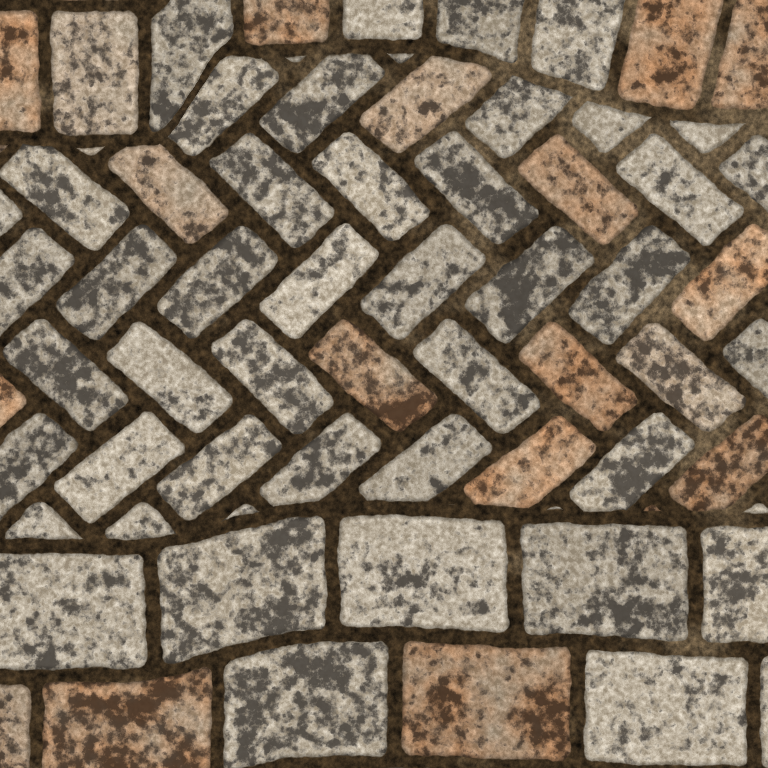
Give the GLSL for this texture, as a Shadertoy shader.

```glsl
// Weathered stone paving: a diagonal herringbone band between courses of larger setts.
#define HERRING_PERIOD vec2(0.134, 0.121)  // zigzag repeat across, half repeat up
#define HERRING_CENTER vec2(0.419, 0.6315) // middle of one rising brick
#define HERRING_GAP 0.085                  // half joint, in brick widths
#define SETT_SIZE vec2(0.235, 0.165)       // lower courses
#define CAP_SIZE vec2(0.124, 0.175)        // upper course
#define JOINT 0.0085                       // half joint of the courses
#define WOBBLE 0.007                       // unevenness of the edges
#define SOOT_LEVEL 0.0                     // higher is dirtier
#define CREAM vec3(0.93, 0.89, 0.82)
#define STONE vec3(0.61, 0.56, 0.48)
#define SOOT vec3(0.28, 0.26, 0.235)
#define EARTH vec3(0.19, 0.15, 0.10)

vec2 hash2(vec2 p) {
    p = vec2(dot(p, vec2(127.1, 311.7)), dot(p, vec2(269.5, 183.3)));
    return fract(sin(p) * 43758.5);
}

float gradientDot(vec2 cell, vec2 offset, vec2 f) {
    return dot(hash2(cell + offset) * 2.0 - 1.0, f - offset);
}

float gradientNoise(vec2 p) {
    vec2 i = floor(p), f = fract(p);
    vec2 u = f * f * f * (f * (f * 6.0 - 15.0) + 10.0);
    vec2 e = vec2(0.0, 1.0);
    return mix(mix(gradientDot(i, e.xx, f), gradientDot(i, e.yx, f), u.x),
               mix(gradientDot(i, e.xy, f), gradientDot(i, e.yy, f), u.x), u.y);
}

float fbm(vec2 p) {
    float sum = 0.0, amp = 0.6;
    for (int i = 0; i < 4; i++) {
        sum += amp * gradientNoise(p);
        p = mat2(1.6, 1.2, -1.2, 1.6) * p + 7.3;
        amp *= 0.55;
    }
    return sum;
}

float roundBox(vec2 p, vec2 halfSize, float radius) {
    vec2 q = abs(p) - halfSize + radius;
    return length(max(q, 0.0)) + min(max(q.x, q.y), 0.0) - radius;
}

// Each layer returns (signed distance, brick id).
vec3 course(vec2 p, vec2 size) {
    vec2 id = floor(p / size);
    vec2 q = p - (id + 0.5) * size;
    float gap = JOINT * (0.75 + 0.5 * hash2(id + 3.0).x);
    return vec3(roundBox(q, size * 0.5 - gap, 0.012), id);
}

vec3 herringbone(vec2 p) {
    vec2 s = (p - HERRING_CENTER) / HERRING_PERIOD + vec2(0.75, 0.25);
    vec2 g = vec2(s.x + s.y, s.x - s.y);
    vec2 cell = floor(g);
    float k = mod(cell.x - cell.y, 4.0);
    bool rising = k < 1.5;
    vec2 center = rising ? vec2(k < 0.5 ? 1.0 : 0.0, 0.5)
                         : vec2(0.5, k < 2.5 ? 0.0 : 1.0);
    center += cell;
    vec2 h = hash2(center * 2.0);
    vec2 q = g - center + (h - 0.5) * 0.06;
    q += (h.x - 0.5) * 0.1 * vec2(-q.y, q.x);
    vec2 halfSize = (rising ? vec2(1.0, 0.5) : vec2(0.5, 1.0)) - HERRING_GAP - 0.035 * h.y;
    return vec3(roundBox(q, halfSize, 0.13) * 0.09, center * 2.0 + 40.0);
}

float upperEdge(float x) {
    return 0.82 + 0.118 * smoothstep(0.2, 0.3, x) - 0.09 * smoothstep(0.52, 0.92, x);
}

float lowerEdge(float x) {
    return 0.286 + 0.05 * smoothstep(0.15, 0.42, x) - 0.015 * smoothstep(0.5, 1.0, x);
}

vec3 paving(vec2 p) {
    float top = upperEdge(p.x), low = lowerEdge(p.x);
    if (p.y > top) {
        float lean = 0.25 * (p.y - 0.93) * smoothstep(0.5, 0.8, p.x);
        return course(vec2(p.x - lean - 0.062, p.y - top), CAP_SIZE) + vec3(0.0, 17.0, 9.0);
    }
    if (p.y < low) {
        float row = floor((low - p.y) / SETT_SIZE.y);
        return course(vec2(p.x - 0.2 + 0.155 * row, p.y - low), SETT_SIZE);
    }
    vec3 brick = herringbone(p);
    brick.x = max(brick.x, max(p.y - top, low - p.y) + JOINT);
    return brick;
}

void mainImage(out vec4 fragColor, in vec2 fragCoord) {
    vec2 p = fragCoord / iResolution.y;
    float pixel = 1.0 / iResolution.y;

    // Chipped, uneven outlines
    vec2 chips = vec2(fbm(p * 28.0), fbm(p * 28.0 + 51.0));
    vec2 sag = vec2(gradientNoise(p * 5.0), gradientNoise(p * 5.0 + 23.0));
    vec3 brick = paving(p + WOBBLE * (chips + 1.5 * sag));
    float d = brick.x;
    vec2 h = hash2(brick.yz), tint = hash2(brick.yz + 11.7);

    // Pale stone with soot gathered away from the worn rims
    float grain = fbm(p * 55.0), speck = fbm(p * 120.0 + 9.0);
    float stain = fbm(p * 13.0 + h * 30.0);
    vec3 stone = mix(STONE, CREAM, clamp(0.5 + 1.5 * speck + 0.7 * stain, 0.0, 1.0));
    float dirt = stain + 1.1 * grain + 0.5 * speck + 0.35 * (h.x - 0.5);
    dirt += 0.16 * smoothstep(0.0, 0.025, -d) - 0.1 + SOOT_LEVEL;
    stone = mix(stone, SOOT, 0.9 * smoothstep(-0.12, 0.36, dirt));
    float rust = smoothstep(0.74, 0.86, tint.x) * clamp(0.75 + 1.5 * stain, 0.0, 1.0);
    stone *= mix(vec3(1.0), vec3(0.98, 0.78, 0.63), rust);
    stone *= (0.92 + 0.14 * tint.y) * mix(0.72, 1.0, smoothstep(0.0, 0.007, -d));

    // Earthy joints, sandier toward the upper right
    vec3 joint = EARTH * (1.15 + 1.3 * grain + 1.2 * speck);
    float sand = smoothstep(0.1, 0.5, fbm(p * 9.0 + 4.0) + 0.3 * smoothstep(0.9, 1.6, p.x + p.y));
    joint = mix(joint, vec3(0.5, 0.43, 0.33) * (1.0 + speck), 0.7 * sand);

    float cover = smoothstep(-pixel, pixel, -d);
    fragColor = vec4(clamp(mix(joint, stone, cover), 0.0, 1.0), 1.0);
}
```
